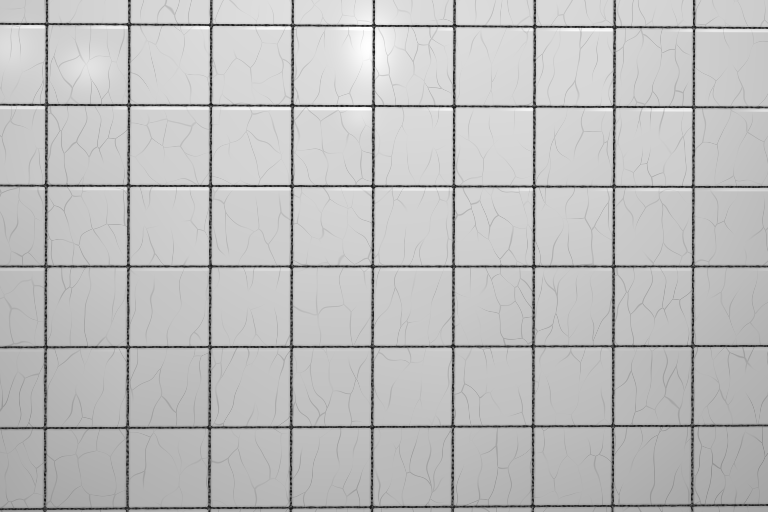
Write a WebGL 2 fragment shader that draws this pattern.

```glsl
#version 300 es
precision highp float;
// Wall of glossy white square tiles with thin dark grout, seen almost head on.
// A gently warped grid gives tile cells; rounded boxes cut the grout, stretched
// Voronoi borders make the crazed glaze, and broad falloffs light the wall.

uniform vec2 u_resolution;
out vec4 fragColor;

const float PITCH = 0.158;                    // tile size in canvas heights
const vec2 GRID_ORIGIN = vec2(0.0898, 0.4795);
const vec2 HALF_GAP = vec2(0.0145, 0.0115);   // half grout width in tiles
const float GROUT_DARK = 0.10;
const float GROUT_LIGHT = 0.42;

vec2 hash2(vec2 p) {
    vec3 q = fract(p.xyx * vec3(0.1031, 0.1030, 0.0973));
    q += dot(q, q.yzx + 33.33);
    return fract((q.xx + q.yz) * q.zy);
}

float gradientDot(vec2 corner, vec2 offset) {
    float angle = 6.2832 * hash2(corner).x;
    return dot(vec2(cos(angle), sin(angle)), offset);
}

float gradientNoise(vec2 p) {
    vec2 i = floor(p), f = p - i;
    vec2 w = f * f * f * (f * (f * 6.0 - 15.0) + 10.0);
    vec2 e = vec2(1.0, 0.0);
    float low = mix(gradientDot(i, f), gradientDot(i + e, f - e), w.x);
    float high = mix(gradientDot(i + e.yx, f - e.yx), gradientDot(i + 1.0, f - 1.0), w.x);
    return mix(low, high, w.y);
}

// Grid coordinates with slight lens bow and perspective
vec2 wallToGrid(vec2 p) {
    float t = (p.x - GRID_ORIGIN.x - 0.004 * (p.y - 0.5)) / PITCH;
    float rowPitch = PITCH - 0.0018 * p.x;
    return vec2(t + 0.0026 * t * (t - 8.0), (p.y - GRID_ORIGIN.y) / rowPitch);
}

float roundedBox(vec2 p, vec2 halfSize, float radius) {
    vec2 q = abs(p) - halfSize + radius;
    return length(max(q, 0.0)) + min(max(q.x, q.y), 0.0) - radius;
}

// Distance to the nearest Voronoi border, measured before the stretch
float crackDistance(vec2 p, vec2 stretch) {
    vec2 cell = floor(p), nearest = vec2(8.0);
    for (int y = -1; y <= 1; y++)
    for (int x = -1; x <= 1; x++) {
        vec2 c = cell + vec2(x, y);
        vec2 r = c + hash2(c) - p;
        if (dot(r, r) < dot(nearest, nearest)) nearest = r;
    }
    float d = 8.0;
    for (int y = -2; y <= 2; y++)
    for (int x = -2; x <= 2; x++) {
        vec2 c = cell + vec2(x, y);
        vec2 r = c + hash2(c) - p, across = r - nearest;
        if (dot(across, across) > 1e-5)
            d = min(d, dot(0.5 * (r + nearest), across) / length(across * stretch));
    }
    return d;
}

// Faint, mostly upright cracks, with a different web on each tile
float crazing(vec2 f, vec2 id, float pixel) {
    vec2 seed = hash2(id + 17.0);
    vec2 stretch = vec2(mix(3.0, 5.0, seed.x), mix(0.9, 2.6, seed.y));
    vec2 start = floor(seed * 90.0);
    vec2 bend = vec2(gradientNoise(f * 3.0 + start), gradientNoise(f * 4.0 + start + 40.0));
    float lean = (seed.y - 0.5) * 0.5;
    vec2 q = (f + 0.10 * bend + vec2(lean * f.y, 0.0)) * stretch + start;
    float width = 0.011, soft = max(width, pixel);
    float line = (1.0 - smoothstep(0.0, soft, crackDistance(q, stretch))) * width / soft;
    float fade = smoothstep(-0.4, 0.3, gradientNoise(f * 2.5 + start + 9.0));
    return line * fade * mix(0.6, 1.0, seed.x);
}

float glow(vec2 p, vec2 centre, vec2 size) {
    vec2 q = (p - centre) / size;
    return exp(-dot(q, q));
}

// Broad room light, brightest at the top middle
float wallLight(vec2 p, float aspect) {
    float side = 2.0 * p.x / aspect - 1.0;
    return 0.865 - 0.15 * pow(1.0 - p.y, 1.5) - 0.075 * side * side;
}

float reflections(vec2 p) {
    return 0.13 * glow(p, vec2(0.725, 0.91), vec2(0.045, 0.065))
         + 0.08 * glow(p, vec2(0.165, 0.87), vec2(0.050, 0.040))
         + 0.07 * glow(p, vec2(0.025, 0.91), vec2(0.050, 0.050))
         + 0.06 * glow(p, vec2(0.695, 0.77), vec2(0.035, 0.030));
}

void main() {
    vec2 p = gl_FragCoord.xy / u_resolution.y;
    float pixel = 1.0 / (u_resolution.y * PITCH);
    vec2 grid = wallToGrid(p), id = floor(grid), f = grid - id;
    vec2 vary = hash2(id + 51.0);

    // Glazed face: tile tone, slight tilt, reflections and cracks
    float face = wallLight(p, u_resolution.x / u_resolution.y);
    face += 0.018 * (vary.x - 0.5) + 0.025 * dot(vary - 0.5, f - 0.5);
    face += reflections(p + 0.02 * (vary - 0.5));
    face -= 0.13 * crazing(f, id, pixel);

    // Rounded rim, with a glint along part of the top edge
    float chip = 0.004 * gradientNoise(grid * 14.0);
    float d = roundedBox(f - 0.5, 0.5 - HALF_GAP, 0.025) + chip;
    face -= 0.07 * smoothstep(-0.03, 0.0, d);
    float glint = smoothstep(0.935, 0.955, f.y) * smoothstep(vary.y - 0.3, vary.y + 0.2, f.x);
    face += 0.12 * glint * smoothstep(0.1, 0.9, p.y);

    // Speckled grout, darker in the horizontal joints
    vec2 toJoint = min(f, 1.0 - f);
    float upright = step(toJoint.x, toJoint.y);
    float speckle = smoothstep(-0.45, 0.45, gradientNoise(grid * 32.0));
    float grout = mix(GROUT_DARK, GROUT_LIGHT, speckle * mix(0.6, 1.0, upright));

    float cover = smoothstep(-0.6 * pixel, 0.6 * pixel, d);
    fragColor = vec4(vec3(clamp(mix(face, grout, cover), 0.0, 1.0)), 1.0);
}
```
